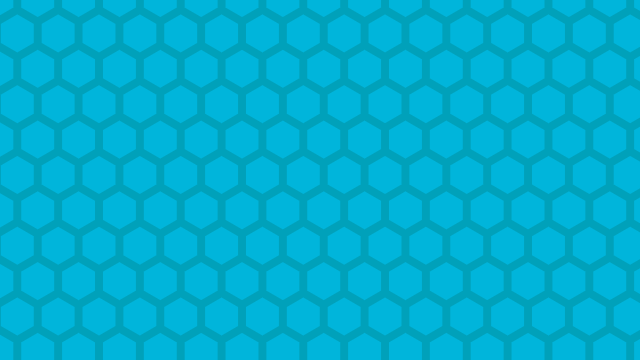
Give the GLSL for this pattern, as a Shadertoy shader.

```glsl
// Honeycomb of bright blue pointy-top hexagons separated by darker teal lines.

// Signed distance to a pointy-top hexagon with the given apothem
float hexagon(vec2 p, float apothem) {
    p = abs(p);
    return max(p.x, dot(p, vec2(0.5, 0.8660254))) - apothem;
}

// Offset from the nearest cell centre; neighbouring centres are one unit apart
vec2 hexCell(vec2 p) {
    vec2 period = vec2(1.0, 1.7320508);
    vec2 evenRow = mod(p + 0.5 * period, period) - 0.5 * period;
    vec2 oddRow = mod(p, period) - 0.5 * period;
    return dot(evenRow, evenRow) < dot(oddRow, oddRow) ? evenRow : oddRow;
}

void mainImage(out vec4 fragColor, in vec2 fragCoord) {
    float pitch = 0.1135;
    vec2 uv = fragCoord / iResolution.y;

    // Anchor one cell centre near the middle of the canvas
    vec2 cell = hexCell((uv - vec2(0.729, 0.514)) / pitch);

    // Fill with an edge one pixel soft
    float dist = hexagon(cell, 0.403);
    float pixel = 1.0 / (iResolution.y * pitch);
    float fill = clamp(0.5 - dist / pixel, 0.0, 1.0);

    vec3 lineColor = vec3(0.0, 0.63, 0.73);
    vec3 fillColor = vec3(0.0, 0.71, 0.86);
    fragColor = vec4(mix(lineColor, fillColor, fill), 1.0);
}
```
